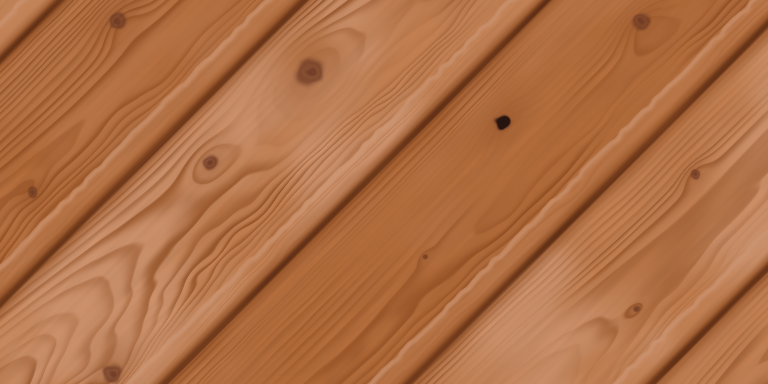
Write a Shadertoy shader that draws this texture.

```glsl
// Diagonal softwood boards with bevelled edges, dark grooves, growth rings and knots.
// Each board is cut from a tilted trunk: rings follow the distance to its pith,
// and knots on a jittered lattice push those rings aside.

// Layout, in units of the canvas height
const float BOARD_PITCH = 0.449;
const float GROOVE_ORIGIN = 0.115;
const float BEVEL_WIDTH = 0.078;
const float SLOPE_WIDTH = 0.040;   // shaded part of the bevel
const float GROOVE_WIDTH = 0.020;  // dark line at its foot
const float KNOT_SPACING = 0.45;
const float KNOT_STEP = 0.26;      // shift of the main knot from board to board
const float KNOT_ORIGIN = 0.18;
const vec2 KNOT_RADIUS = vec2(0.008, 0.044);
const vec2 RING_SPACING = vec2(0.012, 0.019);
const float RING_CONTRAST = 0.50;

// Colours
const vec3 PALE_WOOD = vec3(0.755, 0.505, 0.335);
const vec3 DEEP_WOOD = vec3(0.695, 0.420, 0.230);
const vec3 LATE_WOOD = vec3(0.55, 0.29, 0.12);
const vec3 SHEEN = vec3(0.81, 0.60, 0.47);
const vec3 KNOT_WOOD = vec3(0.42, 0.22, 0.14);
const vec3 PIT = vec3(0.12, 0.06, 0.05);
const vec3 SLOPE = vec3(0.56, 0.30, 0.13);
const vec3 GROOVE = vec3(0.37, 0.18, 0.08);

// Integer hash, 0 to 1
float hash(vec2 p) {
    uvec2 q = uvec2(ivec2(floor(p))) * uvec2(1597334673u, 3812015801u);
    uint n = (q.x ^ q.y) * 1597334673u;
    n = (n ^ (n >> 15)) * 2246822519u;
    return float((n ^ (n >> 13)) >> 8) / 16777216.0;
}

float noise(vec2 p) {
    vec2 i = floor(p), f = fract(p);
    f = f * f * (3.0 - 2.0 * f);
    return mix(mix(hash(i), hash(i + vec2(1, 0)), f.x),
               mix(hash(i + vec2(0, 1)), hash(i + vec2(1, 1)), f.x), f.y);
}

float fbm(vec2 p) {
    return 0.55 * noise(p) + 0.3 * noise(p * 2.1 + 17.0) + 0.15 * noise(p * 4.3 + 41.0);
}

// Knots near a point of one board: x ring bend, y stain, z core, w open pit
vec4 knots(vec2 p, float board) {
    float anchor = KNOT_ORIGIN + KNOT_STEP * board;
    float nearest = floor((p.x - anchor) / KNOT_SPACING + 0.5);
    vec2 wobble = vec2(noise(p * 45.0 + board * 9.0), noise(p * 45.0 + 70.0)) - 0.5;
    vec4 result = vec4(0.0);
    for (int i = -1; i <= 1; i++) {
        float cell = nearest + float(i);
        vec2 key = vec2(cell * 3.0 + 5.0, board * 7.0 + 2.0);
        bool mainKnot = abs(cell) < 0.5;
        float jitter = mainKnot ? 0.0 : 0.5 * (hash(key) - 0.5);
        float across = mainKnot ? 0.31 : mix(0.15, 0.8, hash(key + 31.0));
        float size = mainKnot ? 1.0 / (1.0 + (board - 1.0) * (board - 1.0))
                              : pow(hash(key + 57.0), 2.0) * 0.7;
        float radius = mix(KNOT_RADIUS.x, KNOT_RADIUS.y, size);
        vec2 d = p - vec2(anchor + (cell + jitter) * KNOT_SPACING, across * BOARD_PITCH);
        vec2 h = d / (radius * vec2(3.0, 1.9));
        float halo = exp(-dot(h, h));
        float k = length((d + wobble * radius * 0.35) * vec2(0.9, 1.0)) / radius;
        float core = 1.0 - smoothstep(0.4, 1.05, k);
        float open = mainKnot && abs(board - 2.0) < 0.5 ? 1.0 : 0.0;
        result.x += 1.0 * radius * halo;
        result.y = max(result.y, halo);
        result.z = max(result.z, core * (0.75 + 0.15 * sin(k * 12.0)));
        result.w = max(result.w, open * (1.0 - smoothstep(0.55, 0.8, k)));
    }
    return result;
}

void mainImage(out vec4 fragColor, in vec2 fragCoord) {
    vec2 uv = fragCoord / iResolution.y;
    float along = (uv.x + uv.y - 1.0) * 0.70711;
    float across = (uv.x - uv.y + 1.0) * 0.70711;

    // Board index and distances to the grooves on both sides
    float board = floor((across - GROOVE_ORIGIN) / BOARD_PITCH);
    float fromGroove = across - GROOVE_ORIGIN - board * BOARD_PITCH;
    float toGroove = BOARD_PITCH - fromGroove;
    vec2 p = vec2(along, fromGroove);
    vec2 seed = vec2(board * 23.0, board * 11.0);
    vec4 knot = knots(p, board);

    // Growth rings around a wandering pith, of uneven width and strength
    float pith = BOARD_PITCH * mix(0.25, 0.65, hash(seed + 3.0));
    float warp = 0.045 * (fbm(p * vec2(3.0, 9.0) + seed) - 0.5);
    float depth = 0.04 + 0.17 * noise(vec2(along * 1.1, 0.5) + seed);
    float ringRadius = length(vec2(fromGroove - pith + warp, depth)) + warp * 0.5 - knot.x;
    float rings = ringRadius / mix(RING_SPACING.x, RING_SPACING.y, hash(seed + 8.0));
    float width = fwidth(rings);
    rings += 0.9 * noise(vec2(rings * 0.7, board));
    float ramp = fract(rings);
    float late = smoothstep(0.1, 0.85, ramp);
    late *= late * (1.0 - smoothstep(0.86, 1.0, ramp));
    late = mix(late, 0.25, smoothstep(0.25, 0.8, width));
    late *= 0.35 + 0.75 * hash(vec2(floor(rings), board + 40.0));
    late *= 0.2 + 1.3 * smoothstep(0.2, 0.8, noise(p * vec2(3.0, 8.0) + seed + 5.0));

    // Bevel with a slightly torn upper edge
    float tear = 0.007 * (noise(vec2(along * 42.0, board)) - 0.5);
    float edge = toGroove - BEVEL_WIDTH + tear;
    float bevel = 1.0 - smoothstep(-0.002, 0.002, edge);
    float rim = (edge + 0.007) / 0.008;

    // Wood tone, sheen and fibres
    float warm = board > 2.5 ? 0.05 : 1.0 - mod(board, 2.0);
    float deep = 0.75 * warm + 0.35 * fbm(p * vec2(2.0, 5.0) + seed);
    vec3 color = mix(PALE_WOOD, DEEP_WOOD, deep * (1.0 - 0.4 * bevel));
    float sheen = smoothstep(0.40, 0.72, fbm(p * vec2(2.5, 4.0) + seed + 13.0));
    color = mix(color, SHEEN, 0.65 * sheen * (1.0 - 0.7 * warm));
    color = mix(color, LATE_WOOD, 0.13 * warm * fbm(p * vec2(2.0, 14.0) + 60.0));
    color = mix(color, LATE_WOOD, RING_CONTRAST * late * (1.0 - 0.75 * bevel));
    color *= 0.975 + 0.05 * noise(vec2(along * 7.0, across * 110.0));

    // Knots, bevel light and groove shadow
    color = mix(color, LATE_WOOD, 0.35 * knot.y);
    color = mix(color, KNOT_WOOD, knot.z);
    color = mix(color, PIT, 0.92 * knot.w);
    color = mix(color, SHEEN, 0.6 * bevel * exp(-rim * rim));
    float slope = 1.0 - smoothstep(0.008, SLOPE_WIDTH, toGroove);
    float foot = 1.0 - smoothstep(0.0, SLOPE_WIDTH, fromGroove);
    color = mix(color, SLOPE, max(0.85 * slope, 0.6 * foot));
    float shadow = max(1.0 - smoothstep(0.004, GROOVE_WIDTH, toGroove),
                       1.0 - smoothstep(0.0, 0.4 * GROOVE_WIDTH, fromGroove));
    color = mix(color, GROOVE, shadow * (0.6 + 0.4 * noise(vec2(along * 5.0, board))));
    fragColor = vec4(color, 1.0);
}
```
